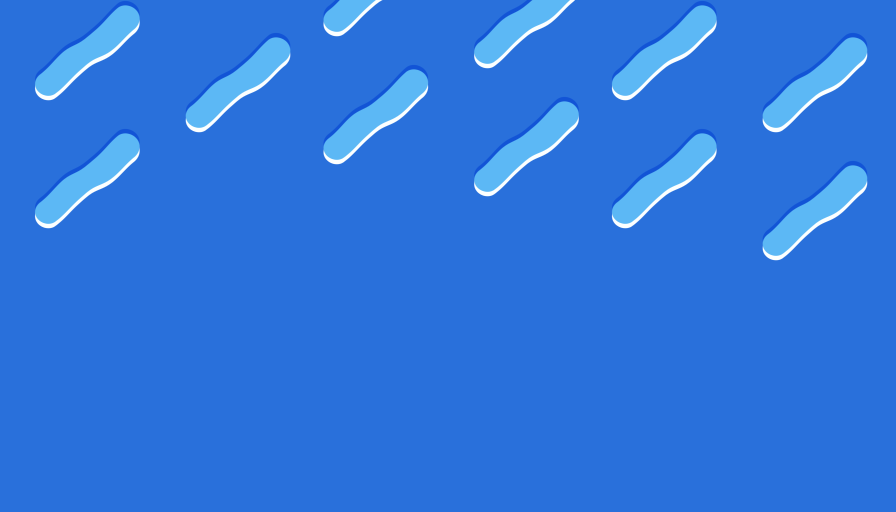
This pattern is drawn by a Shadertoy shader. Its source:

```glsl
// Wavy sky-blue strokes with a dark upper rim and white lower rim, stepped across a blue field.

// Lengths are fractions of the canvas height
const vec3 FIELD_BLUE = vec3(0.16, 0.44, 0.86);
const vec3 RIM_DARK   = vec3(0.07, 0.33, 0.84);
const vec3 RIM_WHITE  = vec3(0.99, 1.00, 1.00);
const vec3 BODY_BLUE  = vec3(0.36, 0.72, 0.96);

const int   COLUMNS      = 6;
const int   FIRST_STROKE = 2;       // earlier strokes lie above the canvas
const int   LAST_STROKE  = 12;
const vec2  FIRST_CENTER = vec2(0.1667, 1.153);
const vec2  COLUMN_STEP  = vec2(0.2817, -0.0625);
const float ROW_STEP     = 0.25;
const float ODD_SHIFT    = 0.0126;  // odd columns sit slightly to the right

const vec2  STROKE_DIR   = vec2(0.787, 0.617);
const float HALF_LENGTH  = 0.0993;
const float RADIUS       = 0.0251;
const float TAPER        = 0.012;   // the upper end is a little fatter
const float AXIS_OFFSET  = -0.0043;
const float BEND         = 0.0032;
const float BEND_FREQ    = 47.3;
const float BEND_PHASE   = 1.4;
const float WAIST_DEPTH  = 0.0034;
const float WAIST_WIDTH  = 0.023;
const float RIM_SHIFT    = 0.0087;

// Signed distance to a bent capsule with a narrow waist
float strokeDistance(vec2 p) {
    float along = dot(p, STROKE_DIR);
    float across = dot(p, vec2(-STROKE_DIR.y, STROKE_DIR.x));
    across -= AXIS_OFFSET + BEND * cos(BEND_FREQ * along + BEND_PHASE);

    float waist = along / WAIST_WIDTH;
    float radius = RADIUS + TAPER * along - WAIST_DEPTH * exp(-waist * waist);
    float beyondEnd = max(abs(along) - HALF_LENGTH, 0.0);
    return length(vec2(beyondEnd, across)) - radius;
}

float coverage(float dist, float edge) {
    return 1.0 - smoothstep(-edge, edge, dist);
}

// Strokes fill the grid row by row, each column a step lower
vec2 strokeCenter(int index) {
    int column = index % COLUMNS;
    int row = index / COLUMNS;
    vec2 center = FIRST_CENTER + float(column) * COLUMN_STEP;
    center.x += ODD_SHIFT * float(column % 2);
    center.y -= ROW_STEP * float(row);
    return center;
}

void mainImage(out vec4 fragColor, in vec2 fragCoord) {
    vec2 uv = fragCoord / iResolution.y;
    float edge = 0.7 / iResolution.y;
    vec2 rim = vec2(0.0, RIM_SHIFT);
    vec3 color = FIELD_BLUE;

    // Each stroke: dark copy above, white copy below, body on top
    for (int i = FIRST_STROKE; i <= LAST_STROKE; i++) {
        vec2 p = uv - strokeCenter(i);
        color = mix(color, RIM_DARK, coverage(strokeDistance(p - rim), edge));
        color = mix(color, RIM_WHITE, coverage(strokeDistance(p + rim), edge));
        color = mix(color, BODY_BLUE, coverage(strokeDistance(p), edge));
    }
    fragColor = vec4(color, 1.0);
}
```
